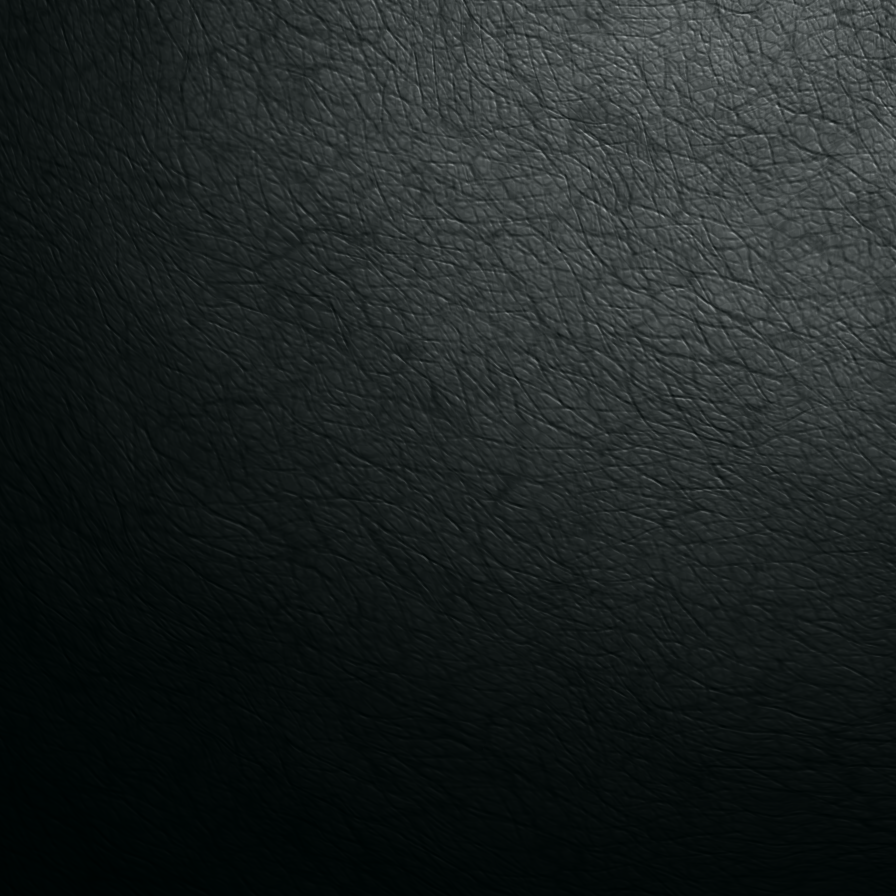
A WebGL 2 fragment shader for this texture:

```glsl
#version 300 es
precision highp float;
// Black leather with fine crossing creases, lit softly from the upper right.

uniform vec2 u_resolution;
out vec4 fragColor;

vec2 hash2(vec2 p) {
    vec3 a = fract(p.xyx * vec3(0.1031, 0.1030, 0.0973));
    a += dot(a, a.yzx + 33.33);
    return fract((a.xx + a.yz) * a.zy);
}

float noise(vec2 p) {
    vec2 i = floor(p), f = fract(p);
    f = f * f * (3.0 - 2.0 * f);
    float low = mix(hash2(i).x, hash2(i + vec2(1, 0)).x, f.x);
    float high = mix(hash2(i + vec2(0, 1)).x, hash2(i + vec2(1, 1)).x, f.x);
    return mix(low, high, f.y);
}

float fbm(vec2 p) {
    float sum = 0.0, amp = 0.5;
    for (int i = 0; i < 4; i++) {
        sum += amp * noise(p);
        p = mat2(1.6, 1.2, -1.2, 1.6) * p + 7.3;
        amp *= 0.5;
    }
    return sum;
}

vec2 rotate(vec2 p, float angle) {
    float c = cos(angle), s = sin(angle);
    return vec2(c * p.x - s * p.y, s * p.x + c * p.y);
}

// Cell borders: 0 in the groove, 1 on the plateau
float plateau(vec2 p, float width) {
    vec2 cell = floor(p), f = fract(p);
    float nearest = 9.0, second = 9.0;
    for (int y = -1; y <= 1; y++) {
        for (int x = -1; x <= 1; x++) {
            vec2 offset = vec2(x, y);
            float d = length(offset + hash2(cell + offset) - f);
            second = min(second, max(nearest, d));
            nearest = min(nearest, d);
        }
    }
    return smoothstep(0.0, width, second - nearest);
}

// Bend the plane so that x runs along the sweeping folds
vec2 foldSpace(vec2 p) {
    vec2 d = vec2(1.1, 1.5) - p;
    vec2 q = vec2(atan(d.x, d.y) * 1.1, length(d)) + 3.0;
    q += 0.04 * (vec2(noise(p * 5.0), noise(p * 5.0 + 31.0)) - 0.5);
    q += 0.006 * (vec2(noise(p * 30.0 + 5.0), noise(p * 30.0 + 63.0)) - 0.5);
    return q;
}

float leatherHeight(vec2 p) {
    vec2 q = foldSpace(p);
    float patches = smoothstep(0.2, 0.7, noise(q * vec2(9.0, 16.0)));
    float crossPatches = smoothstep(0.25, 0.7, noise(q * 13.0 + 40.0));

    // Long folds and two sets of crossing folds
    float h = 0.26 * mix(1.0, plateau(q * vec2(9.0, 33.0), 0.17), 0.35 + 0.65 * patches);
    h += 0.22 * mix(1.0, plateau(rotate(q, 0.5) * vec2(10.0, 38.0), 0.19), crossPatches);
    h += 0.20 * mix(1.0, plateau(rotate(q, -0.4) * vec2(13.0, 42.0), 0.21), 1.0 - 0.7 * crossPatches);

    // Short wrinkles and fine pebbling
    h += 0.18 * plateau(rotate(q, 0.15) * vec2(42.0, 88.0), 0.42);
    h += 0.14 * plateau(q * vec2(95.0, 130.0) + 17.0, 0.75);
    return h;
}

void main() {
    vec2 p = gl_FragCoord.xy / u_resolution;

    // Broad glow fading towards the lower left
    vec2 away = p - vec2(0.83, 0.95);
    float falloff = pow(dot(away * away, vec2(2.35, 3.0)), 1.12);
    float glow = 0.35 * exp(-falloff) + 0.013;
    glow *= 0.82 + 0.38 * fbm(foldSpace(p) * vec2(6.0, 13.0));

    // Relief: slopes facing the light brighten, grooves darken
    float h = leatherHeight(p);
    float relief = h - leatherHeight(p + 0.0017 * normalize(vec2(0.5, 0.85)));
    float tone = glow * max(0.1, 1.0 + 1.35 * relief) * (0.42 + 0.63 * h);

    // Thin glints on the crease rims
    tone += 0.1 * smoothstep(0.08, 0.4, relief) * smoothstep(0.0, 0.2, glow);
    tone *= 0.96 + 0.08 * noise(p * 300.0);

    // Cool black tint
    vec3 color = vec3(tone) + vec3(-0.018, 0.005, 0.003);
    fragColor = vec4(clamp(color, 0.0, 1.0), 1.0);
}
```
